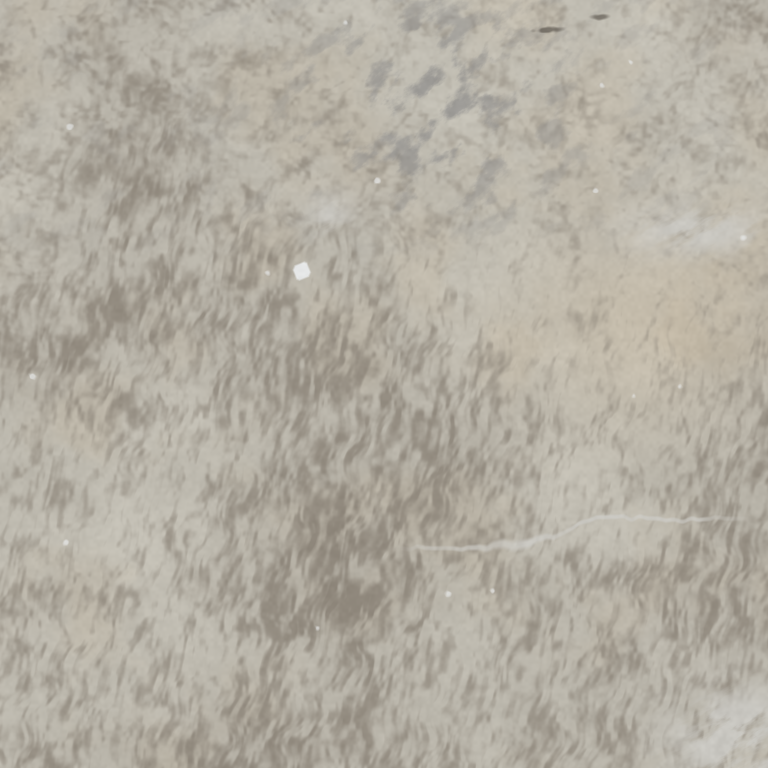
Reproduce this texture procedurally as a WebGL 1 fragment shader.

```glsl
precision highp float;
uniform vec2 u_resolution;

const vec3 PALE = vec3(0.764, 0.750, 0.708);
const vec3 TAN = vec3(0.768, 0.724, 0.645);
const vec3 GRIME = vec3(0.560, 0.530, 0.485);
const vec3 SLATE = vec3(0.555, 0.550, 0.545);
const vec3 CHALK = vec3(0.800, 0.795, 0.775);
const vec3 WHITE = vec3(0.900, 0.905, 0.905);

float hash(vec2 cell) {
  vec3 q = fract(vec3(cell.xyx) * 0.1031);
  q += dot(q, q.yzx + 33.33);
  return fract((q.x + q.y) * q.z);
}

float noise(vec2 p) {
  vec2 i = floor(p);
  vec2 f = fract(p);
  f = f * f * (3.0 - 2.0 * f);
  float low = mix(hash(i), hash(i + vec2(1.0, 0.0)), f.x);
  float high = mix(hash(i + vec2(0.0, 1.0)), hash(i + 1.0), f.x);
  return mix(low, high, f.y);
}

float fbm(vec2 p) {
  float sum = 0.0;
  float weight = 0.5;
  for (int k = 0; k < 5; k++) {
    sum += weight * noise(p);
    p = mat2(1.6, 1.2, -1.2, 1.6) * p + 17.3;
    weight *= 0.5;
  }
  return sum / 0.96875;
}

mat2 rotation(float angle) {
  float c = cos(angle);
  float s = sin(angle);
  return mat2(c, s, -s, c);
}

// Soft elliptical patch
float patchAt(vec2 p, vec2 center, vec2 radius) {
  vec2 d = (p - center) / radius;
  return exp(-dot(d, d));
}

// Fine steep scrape marks, giving way to round mottling where less directed
float scrapes(vec2 p, float directed) {
  vec2 warp = vec2(noise(p * 30.0), noise(p * 30.0 + 19.0)) - 0.5;
  vec2 q = p + 0.012 * warp;
  vec2 slanted = vec2(q.x - 0.20 * q.y, q.y);
  float streaks = 0.55 * noise(slanted * vec2(125.0, 44.0) + 5.0)
                + 0.45 * noise(slanted * vec2(215.0, 95.0) + 41.0);
  float mottling = 0.50 * noise(q * vec2(75.0, 85.0) + 15.0)
                 + 0.50 * noise(q * vec2(140.0, 165.0) + 63.0);
  float n = 0.6 * mix(mottling, streaks, directed) + 0.4 * fbm(p * 28.0 + 9.0);
  return 0.5 + 1.35 * (n - 0.5);
}

// How worn each region of the floor is
float wornAmount(vec2 p) {
  float worn = 0.30 + 1.3 * (fbm(p * 5.0 + 3.0) - 0.5);
  worn += 0.60 * patchAt(p, vec2(0.47, 0.25), vec2(0.17, 0.10));
  worn += 0.50 * patchAt(p, vec2(0.57, 0.46), vec2(0.12, 0.14));
  worn += 0.50 * patchAt(p, vec2(0.18, 0.78), vec2(0.06, 0.09));
  worn += 0.30 * patchAt(p, vec2(0.15, 0.50), vec2(0.22, 0.16));
  worn += 0.35 * patchAt(p, vec2(0.90, 0.20), vec2(0.16, 0.11));
  worn += 0.45 * patchAt(p, vec2(0.30, 0.02), vec2(0.20, 0.06));
  worn -= 0.35 * patchAt(p, vec2(0.83, 0.58), vec2(0.17, 0.19));
  worn -= 0.30 * patchAt(p, vec2(0.17, 0.17), vec2(0.15, 0.10));
  worn -= 0.12 * smoothstep(0.60, 0.85, p.y);
  return clamp(worn, 0.0, 1.0);
}

float crack(vec2 p) {
  float wobble = 0.010 * (noise(vec2(p.x * 26.0, 2.0)) - 0.5)
               + 0.005 * (noise(vec2(p.x * 90.0, 7.0)) - 0.5);
  float path = 0.285 + 0.038 * smoothstep(0.65, 0.80, p.x) + wobble;
  float width = 0.003 + 0.004 * patchAt(p, vec2(0.67, 0.285), vec2(0.04));
  float ends = smoothstep(0.50, 0.60, p.x) * (1.0 - smoothstep(0.90, 0.99, p.x));
  float line = 1.0 - smoothstep(width * 0.2, width * 1.5, abs(p.y - path));
  return line * ends * (0.5 + 0.5 * noise(p * 45.0));
}

// Sparse pale flecks, one at most per cell
float flecks(vec2 p, float density, float pixel) {
  vec2 cell = floor(p * density);
  vec2 jitter = vec2(hash(cell + 11.0), hash(cell + 53.0));
  vec2 d = p - (cell + 0.2 + 0.6 * jitter) / density;
  float radius = mix(0.002, 0.0045, hash(cell + 91.0));
  float present = step(0.94, hash(cell + 29.0));
  float reach = length(d) + 0.003 * (noise(p * 220.0) - 0.5);
  return present * (1.0 - smoothstep(radius - 1.5 * pixel, radius + 1.5 * pixel, reach));
}

// Many-sided chip of bare white
float chip(vec2 p, vec2 center, float radius, float pixel) {
  vec2 d = abs(rotation(0.4) * (p - center));
  float edge = max(max(d.x, d.y * 0.9), (d.x + d.y) * 0.78);
  return 1.0 - smoothstep(radius - 1.5 * pixel, radius + 1.5 * pixel, edge);
}

// Short, nearly level dark nick
float nick(vec2 p, vec2 center, float halfLength) {
  vec2 d = rotation(-0.08) * (p - center) / vec2(halfLength, 0.0045);
  return 1.0 - smoothstep(0.3, 1.1, length(d) + 0.5 * (noise(p * 150.0) - 0.5));
}

void main() {
  vec2 p = gl_FragCoord.xy / u_resolution;
  float pixel = 1.0 / u_resolution.y;

  // Cement with warm stains
  float warmth = 0.65 * patchAt(p, vec2(0.84, 0.58), vec2(0.17, 0.14))
               + smoothstep(0.45, 0.75, fbm(p * 9.0 + 60.0)) * 0.35;
  vec3 color = mix(PALE, TAN, clamp(warmth, 0.0, 0.8));
  color += 0.06 * (fbm(p * 13.0 + 80.0) - 0.5);

  // Worn grime: a broad film under fine scrapes
  float worn = wornAmount(p);
  float directed = 1.0 - 0.7 * smoothstep(0.55, 0.80, p.y + 0.4 * (noise(p * 5.0) - 0.5));
  float threshold = mix(0.74, 0.41, worn);
  float scraped = smoothstep(-0.28, 0.30, scrapes(p, directed) - threshold);
  color = mix(color, GRIME, 0.28 * worn + 0.72 * scraped);

  // Bluish scuffs near the top
  float scuffs = fbm(rotation(-0.7) * p * vec2(24.0, 40.0) + 120.0);
  float scuffZone = 0.2 + 0.8 * patchAt(p, vec2(0.56, 0.86), vec2(0.16, 0.15));
  scuffZone *= smoothstep(0.62, 0.75, p.y);
  color = mix(color, SLATE, 0.75 * scuffZone * smoothstep(0.52, 0.72, scuffs));
  float nicks = max(nick(p, vec2(0.715, 0.961), 0.022), nick(p, vec2(0.782, 0.978), 0.014));
  color = mix(color, GRIME * 0.75, 0.8 * nicks);

  // Chalky smears
  float smear = patchAt(p, vec2(0.91, 0.70), vec2(0.09, 0.03))
              + 1.3 * patchAt(p, vec2(0.97, 0.04), vec2(0.09, 0.06))
              + 0.8 * patchAt(p, vec2(0.43, 0.72), vec2(0.03, 0.03));
  smear *= smoothstep(0.25, 0.60, fbm(rotation(-0.5) * p * vec2(18.0, 50.0)));
  color = mix(color, CHALK, clamp(smear, 0.0, 0.85));

  // Crack, flecks and chip
  color = mix(color, CHALK, 0.95 * crack(p));
  color = mix(color, WHITE, 0.7 * flecks(p, 15.0, pixel));
  color = mix(color, WHITE, chip(p, vec2(0.393, 0.647), 0.011, pixel));

  // Fine grain
  color += 0.025 * (noise(p * 210.0) - 0.5) + 0.020 * (noise(p * 110.0 + 70.0) - 0.5);
  gl_FragColor = vec4(clamp(color, 0.0, 1.0), 1.0);
}
```
